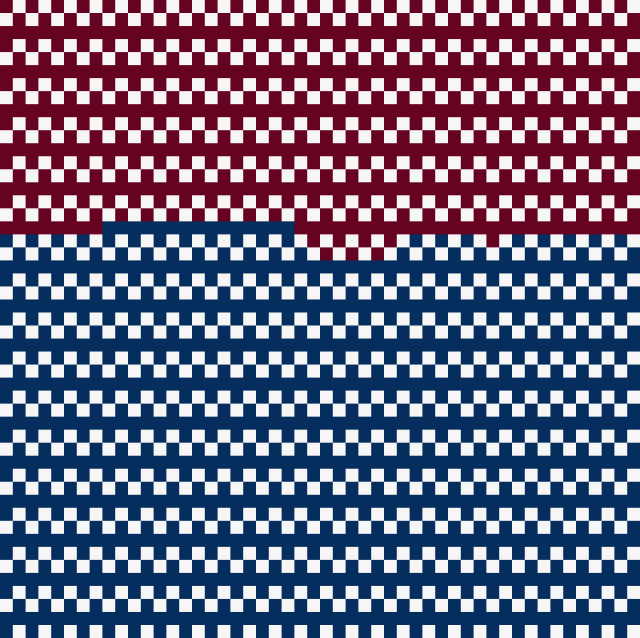
Give the GLSL for this pattern, as a Shadertoy shader.

```glsl
// Two-colour checked weave: bands of two offset rows of white squares and one
// plain row, on a red ground above and a blue ground below an uneven border.
// Each pixel blends the four nearest cells by the area it covers of each.

#define COLUMNS 50.0
#define ROWS 49.0
#define BAND_ROWS 3.0
#define BORDER_ROW 17.0
#define RIM_INSET 0.15
#define RIM_WIDTH 0.09
#define RIM_SHADE 0.015
#define RED vec3(0.40, 0.01, 0.13)
#define BLUE vec3(0.02, 0.18, 0.37)
#define WHITE vec3(0.97, 0.97, 0.97)

bool within(float x, float first, float last) {
    return x > first - 0.5 && x < last + 0.5;
}

// Ground colour of a cell; rows count downward from the top.
vec3 groundColor(vec2 cell) {
    float depth = cell.y - BORDER_ROW;
    bool red = depth < -0.5;

    // Plain border row, with a run of blue rising into it.
    if (within(depth, 0.0, 0.0)) red = !within(cell.x, 8.0, 22.0);

    // Tapered red tongue hanging below the border, and one stray stitch.
    if (within(depth, 1.0, 2.0)) {
        float halfWidth = 4.0 - depth;
        red = within(cell.x, 27.0 - halfWidth, 27.0 + halfWidth);
        red = red || (depth < 1.5 && within(cell.x, 38.0, 38.0));
    }
    return red ? RED : BLUE;
}

// White squares alternate in the first two rows of every band.
vec3 cellColor(vec2 cell, vec2 p) {
    float bandRow = mod(cell.y, BAND_ROWS);
    bool plain = bandRow > 1.5;
    bool square = mod(cell.x + bandRow, 2.0) > 0.5;
    if (plain || !square) return groundColor(cell);

    // Faint line just inside the square.
    vec2 q = abs(p - cell - 0.5);
    float inset = 0.5 - max(q.x, q.y);
    float rim = 1.0 - smoothstep(0.0, RIM_WIDTH, abs(inset - RIM_INSET));
    return WHITE - RIM_SHADE * rim;
}

void mainImage(out vec4 fragColor, in vec2 fragCoord) {
    vec2 grid = vec2(COLUMNS, ROWS);
    vec2 uv = fragCoord / iResolution.xy;
    vec2 p = vec2(uv.x, 1.0 - uv.y) * grid;
    vec2 pixel = grid / iResolution.xy;

    // Pixel coverage on either side of the nearest cell corner.
    vec2 cell = floor(p - 0.5);
    vec2 cover = clamp((p - cell - 1.0) / pixel + 0.5, 0.0, 1.0);

    vec3 upper = mix(cellColor(cell, p),
                     cellColor(cell + vec2(1.0, 0.0), p), cover.x);
    vec3 lower = mix(cellColor(cell + vec2(0.0, 1.0), p),
                     cellColor(cell + 1.0, p), cover.x);
    fragColor = vec4(mix(upper, lower, cover.y), 1.0);
}
```
